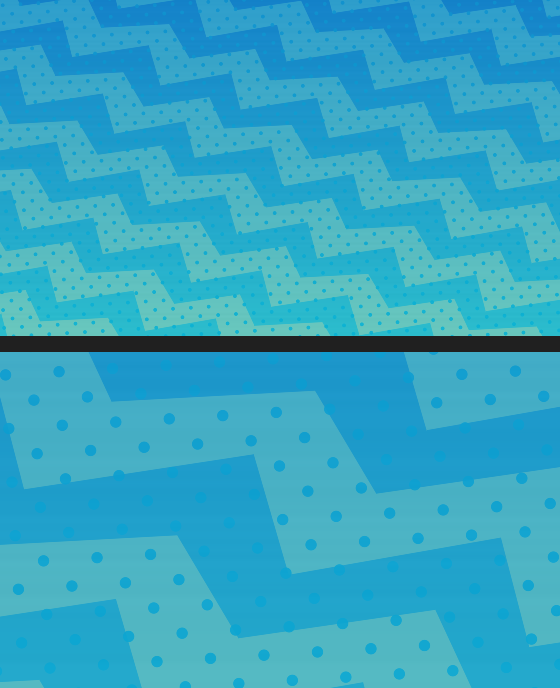
Top, the full canvas; bottom, a detail of the centre.
Reproduce this pattern procedurally as a Shadertoy shader.

```glsl
// Slanted zigzag ribbons over a blue to cyan gradient, sprinkled with small dots.
// Each ribbon lies between two periodic polylines, repeated along a lattice step;
// the dots are a slightly turned, staggered grid laid over everything.

#define CANVAS vec2(768.0, 460.0)     // layout units, y pointing down
#define PERIOD vec2(231.0, 72.0)      // two teeth along a ribbon
#define RIBBON_STEP vec2(-63.0, 66.0) // from one ribbon to the next
#define ORIGIN vec2(232.0, 33.0)      // a crest of the first ribbon
#define DOT_ORIGIN vec2(442.7, 165.0)
#define DOT_PITCH 24.5
#define DOT_RADIUS 2.6
#define DOT_TILT 0.06
#define STREAK 0.012

// Corners of one period; the two teeth differ slightly
const vec2 UPPER[4] = vec2[4](vec2(0.0, 0.0), vec2(28.0, 47.0),
                              vec2(118.0, 34.0), vec2(138.0, 77.0));
const vec2 LOWER[4] = vec2[4](vec2(-28.0, 29.0), vec2(-12.0, 84.0),
                              vec2(85.0, 67.0), vec2(98.0, 117.0));

float hash(float n) {
    return fract(sin(n * 12.9898) * 43758.5453);
}

float noise(float x) {
    float f = fract(x);
    return mix(hash(floor(x)), hash(floor(x) + 1.0), f * f * (3.0 - 2.0 * f));
}

// Coverage of the side where d is positive
float cover(float d, float pixel) {
    return smoothstep(-0.5, 0.5, d / pixel);
}

// Signed distance to a repeating polyline, positive beneath it
float zigzag(vec2 p, vec2 corners[4]) {
    p -= PERIOD * floor((p.x - corners[0].x) / PERIOD.x);
    vec2 a = corners[0];
    float d = 0.0;
    for (int i = 1; i <= 4; i++) {
        vec2 b = i < 4 ? corners[i] : corners[0] + PERIOD;
        if (p.x >= a.x) {
            vec2 along = normalize(b - a);
            d = along.x * (p.y - a.y) - along.y * (p.x - a.x);
        }
        a = b;
    }
    return d;
}

// Union of the ribbons near p
float ribbons(vec2 p, float pixel) {
    p -= ORIGIN;
    float slope = PERIOD.y / PERIOD.x;
    float spacing = RIBBON_STEP.y - slope * RIBBON_STEP.x;
    float nearest = floor((p.y - slope * p.x) / spacing);
    float mask = 0.0;
    for (int i = -1; i <= 1; i++) {
        vec2 q = p - RIBBON_STEP * (nearest + float(i));
        float inside = min(zigzag(q, UPPER), -zigzag(q, LOWER));
        mask = max(mask, cover(inside, pixel));
    }
    return mask;
}

// Two interleaved square grids of discs
float dots(vec2 p, float pixel) {
    float c = cos(DOT_TILT), s = sin(DOT_TILT);
    p -= DOT_ORIGIN;
    vec2 q = vec2(c * p.x - s * p.y, s * p.x + c * p.y) / DOT_PITCH;
    float corner = length(q - round(q));
    float center = length(fract(q) - 0.5);
    return cover(DOT_RADIUS - min(corner, center) * DOT_PITCH, pixel);
}

void mainImage(out vec4 fragColor, in vec2 fragCoord) {
    vec2 uv = fragCoord / iResolution.xy;
    float depth = 1.0 - uv.y;
    vec2 p = vec2(uv.x, depth) * CANVAS;
    float pixel = CANVAS.y / iResolution.y;

    // Vertical gradients for ground, ribbons and dots
    vec3 ground = mix(vec3(0.08, 0.51, 0.79), vec3(0.17, 0.74, 0.80), depth);
    vec3 ribbon = mix(vec3(0.18, 0.62, 0.80), vec3(0.41, 0.78, 0.74), depth);
    vec3 dot_color = mix(vec3(0.06, 0.57, 0.81), vec3(0.04, 0.70, 0.83), depth);

    vec3 color = mix(ground, ribbon, ribbons(p, pixel));
    color = mix(color, dot_color, 0.9 * dots(p, pixel));

    // Faint horizontal streaks
    color += STREAK * (noise(p.y * 0.3) - 0.5);
    fragColor = vec4(color, 1.0);
}
```
